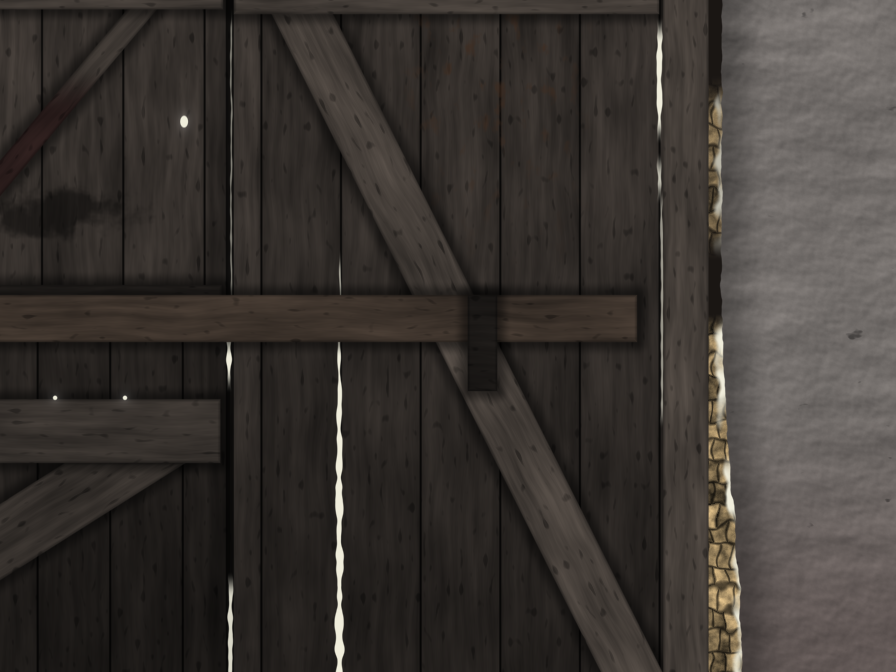
Write a WebGL 1 fragment shader that draws this texture.

```glsl
precision highp float;
uniform vec2 u_resolution;

#define BOARD vec3(0.19, 0.171, 0.157)
#define BEAM vec3(0.235, 0.197, 0.168)
#define BRACE vec3(0.27, 0.244, 0.223)
#define PLASTER vec3(0.445, 0.426, 0.414)
#define STONE vec3(0.62, 0.53, 0.38)
#define DAYLIGHT vec3(0.94, 0.93, 0.86)
#define GRAIN 0.65
#define RELIEF 0.35

float hash(vec2 p) {
  return fract(sin(dot(p, vec2(127.1, 311.7))) * 43758.5);
}

float grad(vec2 cell, vec2 f, vec2 corner) {
  float a = 6.2832 * hash(cell + corner);
  return dot(vec2(cos(a), sin(a)), f - corner);
}

float noise(vec2 p) {
  vec2 i = floor(p), f = fract(p), u = f * f * (3.0 - 2.0 * f), e = vec2(1, 0);
  return mix(mix(grad(i, f, e.yy), grad(i, f, e.xy), u.x),
             mix(grad(i, f, e.yx), grad(i, f, e.xx), u.x), u.y);
}

float fbm(vec2 p) {
  float sum = 0.0, amp = 0.6;
  for (int i = 0; i < 4; i++) {
    sum += amp * noise(p);
    p = p * 2.03 + 17.3;
    amp *= 0.5;
  }
  return sum;
}

float fill(float d) {
  float px = 0.9 / u_resolution.y;
  return 1.0 - smoothstep(-px, px, d);
}

float span(float v, float lo, float hi, float soft) {
  return smoothstep(-soft, soft, min(v - lo, hi - v));
}

// Timber brightness; q.x runs with the grain
float wood(vec2 q, float seed) {
  q += seed * vec2(3.7, 1.9);
  float fiber = fbm(vec2(q.x * 7.0, q.y * 95.0 + noise(q * 9.0)));
  float pits = smoothstep(0.3, 0.55, noise(q * vec2(45, 110)));
  return 1.0 + GRAIN * (0.55 * fiber + 0.7 * fbm(q * vec2(7, 17))) - 0.3 * pits;
}

// Solid piece with contact shadow and worn edge
void lay(inout vec3 col, float d, vec3 tone) {
  col *= mix(0.55, 1.0, smoothstep(0.0, 0.022, d));
  col = mix(col, tone * (0.72 + 0.28 * smoothstep(0.0, 0.005, -d)), fill(d));
}

void beam(inout vec3 col, vec2 p, vec2 lo, vec2 hi, vec3 tone) {
  vec2 d = max(lo - p, p - hi);
  lay(col, length(max(d, 0.0)) + min(max(d.x, d.y), 0.0), tone * wood(p, hi.y * 9.0));
}

// Diagonal timber from a to b, cut off above top
void brace(inout vec3 col, vec2 p, vec2 a, vec2 b, float w, float top, vec3 tone) {
  vec2 t = normalize(b - a), q = p - a;
  q = vec2(dot(q, t), t.x * q.y - t.y * q.x);
  lay(col, max(max(abs(q.y) - w, p.y - top), q.x - length(b - a)), tone * wood(q, w * 90.0));
}

// Daylight through a ragged vertical crack
void crack(inout vec3 col, vec2 p, float x, float w, float lo, float hi, float glow) {
  glow *= span(p.y, lo, hi, 0.02);
  float d = abs(p.x - x - 0.002 * noise(vec2(p.y * 28.0, x * 40.0)));
  w *= 1.0 + 0.9 * noise(vec2(p.y * 55.0, x * 90.0));
  col = mix(col + glow * 0.033 * exp(-d * 130.0), DAYLIGHT, glow * fill(d - w));
}

vec3 boards(vec2 p) {
  float left = step(p.x, 0.342), low = left * step(p.y, 0.5);
  float pitch = mix(mix(0.1185, 0.121, left), 0.108, low);
  float k = (p.x - mix(mix(0.389, 0.0625, left), 0.056, low)) / pitch, id = floor(k);
  float seam = (0.5 - abs(fract(k) - 0.5)) * pitch;
  float tone = wood(p.yx, id + 7.0 * left + 3.0 * low) * (0.9 + 0.2 * hash(vec2(id, left)));
  tone *= 0.76 + 0.34 * smoothstep(0.0, 0.85, p.y) - 0.2 * low;
  tone *= 1.0 - 0.25 * span(p.x, 0.31, 0.338, 0.004);
  tone *= 1.0 - 0.65 * fill(seam - 0.0015) - 0.15 * exp(-seam * 160.0);
  float rust = smoothstep(0.1, 0.4, fbm(p * vec2(45, 25))) * span(p.x, 0.62, 0.85, 0.05);
  vec3 col = mix(BOARD * tone, vec3(0.25, 0.17, 0.12), 0.6 * rust * smoothstep(0.55, 0.9, p.y));
  float soot = length((p - vec2(0.08, 0.685)) / vec2(0.12, 0.04)) + 1.2 * fbm(p * 25.0);
  return col * mix(0.55, 1.0, smoothstep(0.4, 1.1, soot));
}

float bumps(vec2 p) {
  float course = sin(94.0 * p.y + 5.0 * noise(p * vec2(5, 7)));
  return 0.25 * course * (0.5 + noise(p * 6.0)) + fbm(p * vec2(14, 24)) + 0.3 * fbm(p * 75.0);
}

vec3 wall(vec2 p, float inset) {
  float slope = bumps(p) - bumps(p + vec2(-0.004, 0.006));
  vec3 col = PLASTER * (1.0 + RELIEF * slope + 0.16 * fbm(p * vec2(6, 10)));
  col *= mix(vec3(0.84, 0.79, 0.79), vec3(1), smoothstep(0.0, 0.45, p.y));
  col *= 1.0 - 0.35 * smoothstep(0.36, 0.46, fbm(p * vec2(17, 27) + 5.0));
  return col * (0.7 + 0.3 * smoothstep(0.0, 0.07, inset));
}

// Sunlit stones beside the wall
vec3 rubble(vec2 p, float inset) {
  vec2 q = p * vec2(50, 32) + 0.5 * noise(p * 40.0);
  q.x += 0.5 * mod(floor(q.y), 2.0);
  vec2 f = abs(fract(q) - 0.5);
  vec3 col = STONE * (0.5 + 0.7 * hash(floor(q)) + 0.8 * fbm(p * 70.0));
  col *= 1.0 - 0.6 * smoothstep(0.34, 0.5, max(f.x, f.y));
  float rim = 1.0 - smoothstep(0.003, 0.012, 0.012 * noise(p * 38.0) - inset);
  col = mix(col, DAYLIGHT, rim * smoothstep(-0.35, 0.15, noise(p * vec2(30, 22))));
  float lit = max(span(p.y, -0.1, 0.52, 0.015), 0.75 * span(p.y, 0.64, 0.86, 0.03));
  return mix(vec3(0.1, 0.085, 0.075), col, lit);
}

void main() {
  vec2 p = gl_FragCoord.xy / u_resolution.y;
  vec3 col = boards(p);

  // Door joint and cracks
  col *= 1.0 - 0.75 * fill(abs(p.x - 0.342) - 0.006);
  crack(col, p, 0.344, 0.0011, 0.56, 0.97, 0.5);
  crack(col, p, 0.341, 0.0033, 0.435, 0.5, 1.0);
  crack(col, p, 0.343, 0.003, -0.1, 0.13, 0.9);
  crack(col, p, 0.506, 0.0012, 0.5, 0.61, 0.7);
  crack(col, p, 0.505, 0.0055 - 0.006 * p.y, -0.1, 0.51, 1.0);
  crack(col, p, 0.981, 0.0032, 0.805, 0.955, 1.0);
  crack(col, p, 0.981, 0.0025, 0.715, 0.755, 0.8);
  crack(col, p, 0.985, 0.0018, 0.38, 0.7, 0.55);

  // Timbers and iron strap
  brace(col, p, vec2(0.448, 0.983), vec2(0.95, -0.02), 0.041, 0.983, BRACE);
  brace(col, p, vec2(0.03, 0.77), vec2(0.24, 1.02), 0.017, 1.1, mix(vec3(0.17, 0.115, 0.11), BRACE * 0.85, smoothstep(0.83, 0.9, p.y)));
  brace(col, p, vec2(-0.1, 0.13), vec2(0.3, 0.383), 0.048, 0.311, BRACE * 0.78);
  beam(col, p, vec2(-0.1, 0.555), vec2(0.33, 0.576), BOARD * 0.8);
  beam(col, p, vec2(-0.1, 0.311), vec2(0.328, 0.406), BRACE * 0.76);
  beam(col, p, vec2(0.348, 0.979), vec2(0.981, 1.1), BRACE);
  beam(col, p, vec2(-0.1, 0.986), vec2(0.332, 1.1), BRACE * 0.9);
  beam(col, p, vec2(-0.1, 0.491), vec2(0.948, 0.561), BEAM);
  beam(col, p, vec2(0.696, 0.418), vec2(0.74, 0.561), BOARD * 0.55);

  // Small holes
  float hole = length((p - vec2(0.274, 0.819)) * vec2(1.2, 0.8)) - 0.007;
  hole = min(hole, length(vec2(abs(p.x - 0.134) - 0.052, p.y - 0.408)) - 0.0032);
  col = mix(col + 0.12 * exp(-max(hole, 0.0) * 140.0), DAYLIGHT, fill(hole));

  // Rubble gap, plastered wall and post
  float inset = p.x - 1.104 + 0.03 * smoothstep(0.0, 0.55, p.y) - 0.008 * fbm(vec2(p.y * 20.0, 2.0));
  col = mix(col, mix(rubble(p, inset), wall(p, inset), fill(-inset)), fill(1.054 - p.x));
  float post = abs(p.x - 1.0205) - 0.0335;
  vec3 tone = BRACE * wood(p.yx, 11.0) * (0.75 + 0.25 * smoothstep(0.0, 0.005, -post));
  col = mix(col, tone, fill(post));
  gl_FragColor = vec4(clamp(col, 0.0, 1.0), 1.0);
}
```
